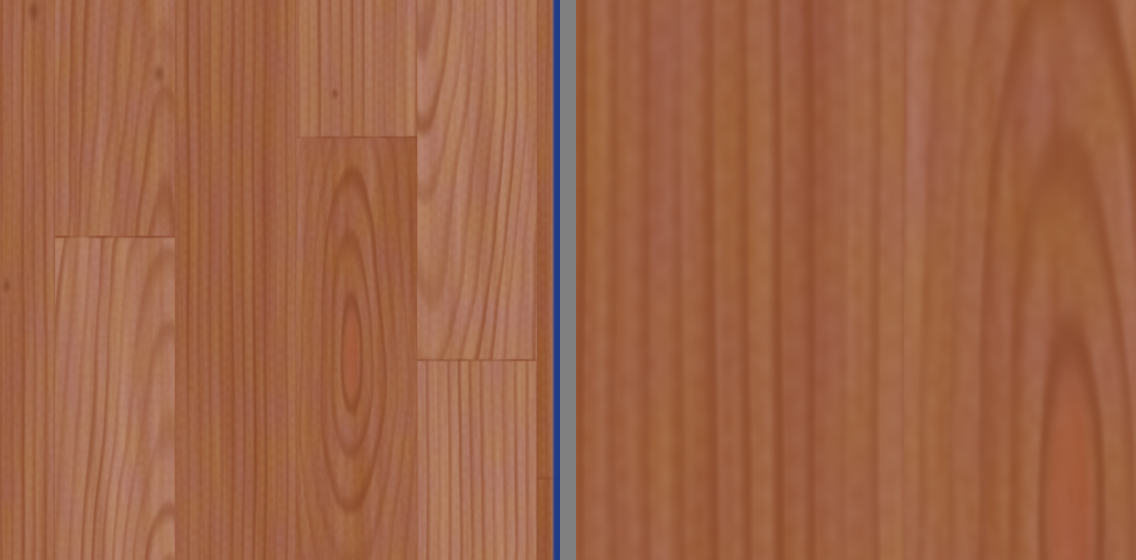
Left: the whole. Right: its middle third, enlarged.
A Shadertoy shader for this texture:

```glsl
#define PLANK_WIDTH 0.2155
#define FIRST_SEAM 0.0975
#define SEAM_WIDTH 0.0024
#define RING_PITCH 0.0195
#define RING_DEPTH 0.68
#define STRIP_START 0.988
#define DARK_WOOD vec3(0.595, 0.345, 0.215)
#define LIGHT_WOOD vec3(0.705, 0.5, 0.4)
#define GRAIN_TINT vec3(0.53, 0.275, 0.155)
#define HEART_TINT vec3(0.67, 0.33, 0.18)
#define STRIP_BLUE vec3(0.13, 0.235, 0.53)

// Height of the butt joint in each column; negative means none
const float jointHeight[6] = float[6](-1.0, 0.577, -1.0, 0.755, 0.357, 0.146);

// Per plank: heart x, heart y, ring taper, lightness
const vec4 lowerPlank[6] = vec4[6](
    vec4(-0.5, 0.5, 0.03, 0.4), vec4(0.305, -0.25, 0.15, 0.78),
    vec4(-0.4, 0.5, 0.03, 0.32), vec4(0.628, 0.37, 0.17, 0.3),
    vec4(1.5, 0.2, 0.03, 0.82), vec4(1.4, 0.0, 0.05, 0.2));
const vec4 upperPlank[6] = vec4[6](
    vec4(-0.5, 0.5, 0.03, 0.4), vec4(0.29, 0.4, 0.14, 0.5),
    vec4(-0.4, 0.5, 0.03, 0.32), vec4(-0.4, 0.7, 0.04, 0.62),
    vec4(0.755, 1.18, 0.14, 0.82), vec4(1.4, 0.5, 0.05, 0.22));

// Small dark flecks: x, y, radius
const vec3 flecks[4] = vec3[4](vec3(0.284, 0.868, 0.014), vec3(0.06, 0.98, 0.016),
    vec3(0.012, 0.49, 0.011), vec3(0.598, 0.833, 0.009));

float hash(float n) {
    return fract(sin(n * 12.9898) * 43758.55);
}

vec2 gradientAt(vec2 cell) {
    float angle = 6.28318 * hash(dot(cell, vec2(1.0, 57.31)));
    return vec2(cos(angle), sin(angle));
}

float gradientNoise(vec2 p) {
    vec2 i = floor(p), f = p - i;
    vec2 u = f * f * f * (f * (f * 6.0 - 15.0) + 10.0);
    vec2 e = vec2(1.0, 0.0);
    float a = dot(gradientAt(i), f);
    float b = dot(gradientAt(i + e.xy), f - e.xy);
    float c = dot(gradientAt(i + e.yx), f - e.yx);
    float d = dot(gradientAt(i + e.xx), f - e.xx);
    return mix(mix(a, b, u.x), mix(c, d, u.x), u.y);
}

// Narrow growth rings whose strength varies from one to the next
float growthRings(float dist) {
    float ring = dist / RING_PITCH;
    float t = fract(ring);
    float line = smoothstep(0.4, 0.78, t) * (1.0 - smoothstep(0.78, 1.0, t));
    return line * mix(0.3, 1.0, hash(floor(ring) + 3.0));
}

vec3 woodColor(vec2 uv, vec4 plank, float seed) {
    vec2 p = uv + seed * vec2(3.7, 5.3);

    // Stretched distance to the heart gives straight or arched grain
    vec2 toHeart = (uv - plank.xy) * vec2(1.0, plank.z);
    float warp = gradientNoise(p * vec2(8.0, 3.0)) + 0.15 * gradientNoise(p * vec2(20.0, 9.0));
    float dist = length(toHeart) + warp * mix(0.005, 0.02, smoothstep(0.05, 0.15, plank.z));

    // Broad bands, fine fibres and pores along the plank
    float bands = gradientNoise(p * vec2(22.0, 1.3));
    float fibres = gradientNoise(p * vec2(70.0, 2.0)) + 0.4 * gradientNoise(p * vec2(130.0, 4.0));
    float pores = gradientNoise(p * vec2(130.0, 90.0));
    float lightness = plank.w + 0.34 * bands + 0.32 * fibres + 0.16 * pores;
    vec3 color = mix(DARK_WOOD, LIGHT_WOOD, lightness);

    // Amber and mauve patches
    color += gradientNoise(p * vec2(22.0, 13.0) + 9.0) * vec3(0.005, 0.015, -0.055);

    float fade = 0.85 + 0.6 * gradientNoise(p * vec2(10.0, 2.5) + 4.0);
    color = mix(color, GRAIN_TINT, RING_DEPTH * fade * growthRings(dist));

    // Reddish core of arched planks with a darker rim
    float core = 1.0 - smoothstep(0.004, 0.016, dist);
    float rim = 1.0 - smoothstep(0.0, 0.005, abs(dist - 0.016));
    color = mix(color, HEART_TINT, 0.4 * core);
    return mix(color, GRAIN_TINT, 0.4 * rim);
}

float seamLine(float dist, float pixel) {
    return 1.0 - smoothstep(0.0, SEAM_WIDTH + pixel, abs(dist));
}

void mainImage(out vec4 fragColor, in vec2 fragCoord) {
    vec2 uv = fragCoord / iResolution.xy;
    float pixel = 1.0 / min(iResolution.x, iResolution.y);

    // Plank lookup
    float across = (uv.x - FIRST_SEAM) / PLANK_WIDTH + 1.0;
    int column = clamp(int(floor(across)), 0, 5);
    float joint = uv.y - jointHeight[column];
    float upper = smoothstep(-0.001 - pixel, 0.001 + pixel, joint);
    float seed = float(column) + 1.0;
    vec3 color = mix(woodColor(uv, lowerPlank[column], seed),
                     woodColor(uv, upperPlank[column], seed + 7.0), upper);

    for (int i = 0; i < 4; i++) {
        float d = length((uv - flecks[i].xy) * vec2(1.0, 0.6)) / flecks[i].z;
        color = mix(color, GRAIN_TINT * 0.9, 0.6 * (1.0 - smoothstep(0.0, 1.0, d)));
    }

    // Barely visible long seams and uneven butt joints
    float sideDist = (fract(across + 0.5) - 0.5) * PLANK_WIDTH;
    float wear = 0.5 + 0.6 * gradientNoise(uv * vec2(30.0, 6.0));
    float seam = max(0.25 * seamLine(sideDist, pixel), seamLine(joint, pixel)) * wear;
    color = mix(color, GRAIN_TINT, seam);

    // Pale worn rim beside the blue edge strip
    float rim = smoothstep(STRIP_START - 0.007, STRIP_START, uv.x);
    color = mix(color, LIGHT_WOOD, 0.5 * rim);
    float strip = smoothstep(-0.002 - pixel, 0.002 + pixel, uv.x - STRIP_START);
    fragColor = vec4(mix(color, STRIP_BLUE, strip), 1.0);
}
```
